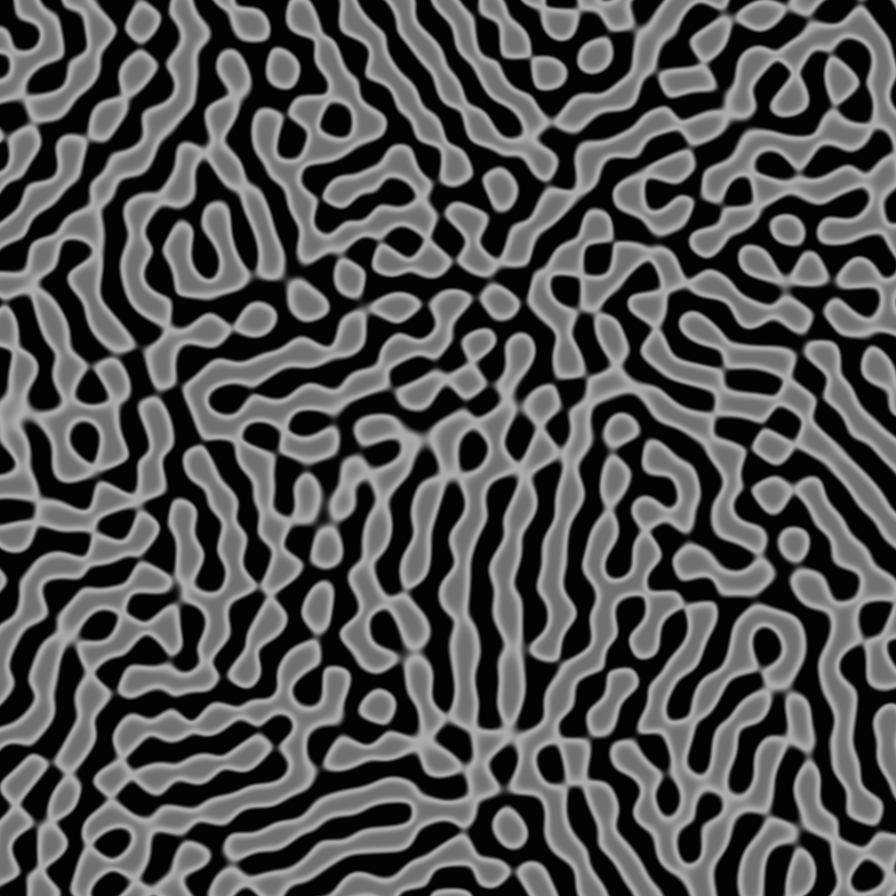
This pattern is drawn by a three.js fragment shader. Its source:

```glsl
varying vec2 vUv;

const float TAU = 6.2831853;

vec2 hash2(vec2 p) {
  vec3 q = fract(vec3(p.xyx) * vec3(0.1031, 0.1030, 0.0973));
  q += dot(q, q.yzx + 33.33);
  return fract((q.xx + q.yz) * q.zy);
}

float cornerSlope(vec2 corner, vec2 offset) {
  float a = TAU * hash2(corner + 71.0).x;
  return dot(vec2(cos(a), sin(a)), offset);
}

float gradientNoise(vec2 p) {
  vec2 i = floor(p);
  vec2 f = p - i;
  vec2 u = f * f * f * (f * (f * 6.0 - 15.0) + 10.0);
  vec2 e = vec2(1.0, 0.0);
  return mix(mix(cornerSlope(i, f), cornerSlope(i + e.xy, f - e.xy), u.x),
             mix(cornerSlope(i + e.yx, f - e.yx), cornerSlope(i + e.xx, f - e.xx), u.x), u.y);
}

// Scattered wave packets of unit wavelength, evened out by their local energy
float labyrinth(vec2 p) {
  vec2 home = floor(p * 0.5);
  float height = 0.0;
  vec2 slope = vec2(0.0);

  for (int y = -2; y <= 2; y++) {
    for (int x = -2; x <= 2; x++) {
      vec2 cell = home + vec2(float(x), float(y));
      float heading = 3.0 * gradientNoise(cell * 0.3 + 5.3) - 0.1;

      for (int k = 0; k < 3; k++) {
        vec2 seed = cell + 40.0 + 57.0 * float(k);
        vec2 place = hash2(seed);
        vec2 pick = hash2(seed + 311.7);
        vec2 d = p - 2.0 * (cell + place);

        // Most packets follow the heading, a few cross it
        float turn = 2.0 * pick.x - 1.0;
        float angle = heading + 1.6 * turn * turn * turn;
        vec2 dir = vec2(cos(angle), sin(angle));

        float fade = max(0.0, 1.0 - dot(d, d) / 16.0);
        float weight = fade * fade * fade;
        float phase = TAU * (dot(dir, d) + pick.y);
        height += weight * cos(phase);
        slope -= weight * sin(phase) * dir;
      }
    }
  }
  return 1.1 * height / sqrt(height * height + dot(slope, slope) + 0.8);
}

void main() {
  float h = labyrinth(vUv * 20.0);

  // Black pits, bright rims, dimmer wall centres
  float rim = 0.66 * smoothstep(-0.53, 0.2, h);
  float hollow = 0.23 * smoothstep(0.25, 1.0, h);
  gl_FragColor = vec4(vec3(0.01 + rim - hollow), 1.0);
}
```
